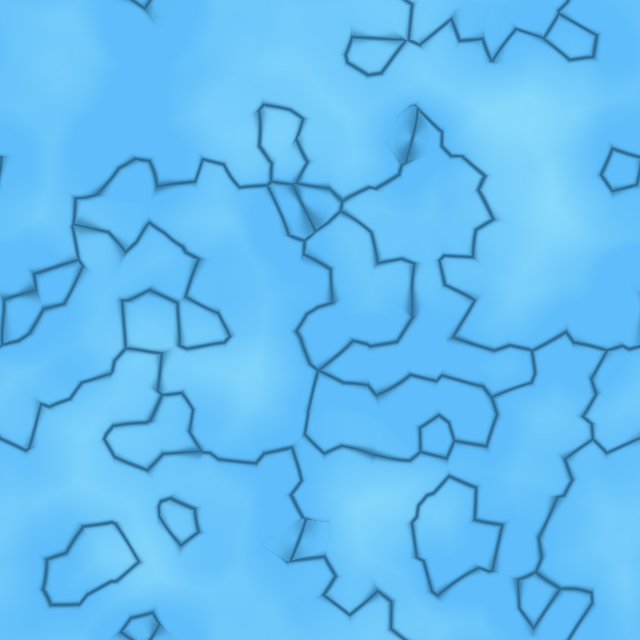
Write a WebGL 2 fragment shader that draws this texture.

```glsl
#version 300 es
precision highp float;
// Blue sheet broken by thin, soft-edged crack lines around irregular islands.
// Wrapped Voronoi cells are merged into groups; only borders between different
// groups are inked, and broad noise plus cell facets add pale light.

#define CELLS 17.0          // Voronoi cells per side
#define JITTER 0.93         // scatter of the cell seeds
#define REGION_FREQ 5.0     // size of the large merged regions
#define REGION_LEVEL 0.53   // share of the large regions
#define ISLAND_FREQ 9.0     // size of the small islands
#define ISLAND_LEVEL 0.68   // share of the small islands
#define SINGLE_SHARE 0.05   // share of one-cell islands
#define LINE_WIDTH 0.0036   // crack line, in canvas units
#define SMUDGE_WIDTH 0.0085 // soft shade beside the cracks
#define DEEP vec3(0.17, 0.42, 0.58)
#define BASE vec3(0.37, 0.742, 0.98)
#define PALE vec3(0.55, 0.865, 0.985)

uniform vec2 u_resolution;
out vec4 fragColor;

const float REACH = 2.0; // search limit, in cells

float hash(vec2 p) {
    return fract(sin(dot(p, vec2(127.1, 311.7))) * 43758.5453);
}

// Value noise that wraps on the unit square
float wrapNoise(vec2 uv, float freq, float salt) {
    vec2 p = uv * freq;
    vec2 i = floor(p);
    vec2 f = p - i;
    f = f * f * (3.0 - 2.0 * f);
    vec2 lo = mod(i, freq) + salt;
    vec2 hi = mod(i + 1.0, freq) + salt;
    return mix(mix(hash(lo), hash(vec2(hi.x, lo.y)), f.x),
               mix(hash(vec2(lo.x, hi.y)), hash(hi), f.x), f.y);
}

// Seed of a cell: position in xy, group number in z
vec3 cellSeed(vec2 cell) {
    vec2 id = mod(cell, CELLS);
    vec2 offset = vec2(hash(id + 3.7), hash(id + 41.3));
    offset = 0.5 + JITTER * (offset - 0.5);
    vec2 place = (id + offset) / CELLS;
    float region = step(REGION_LEVEL, wrapNoise(place, REGION_FREQ, 17.0));
    float island = step(ISLAND_LEVEL, wrapNoise(place, ISLAND_FREQ, 133.0));
    float single = step(1.0 - SINGLE_SHARE, hash(id + 73.9));
    return vec3(cell + offset, region + 2.0 * max(island, single));
}

float bell(float x, float width) {
    float t = x / width;
    return exp(-t * t);
}

void main() {
    vec2 uv = gl_FragCoord.xy / u_resolution;
    // A slight bend keeps the borders from being ruler straight
    vec2 bend = vec2(wrapNoise(uv, 11.0, 7.0), wrapNoise(uv, 11.0, 211.0)) - 0.5;
    vec2 p = (uv + 0.02 * bend) * CELLS;
    vec2 home = floor(p);

    // Nearest seed
    vec3 own = vec3(0.0);
    float ownDist = 1e3;
    for (int y = -2; y <= 2; y++) {
        for (int x = -2; x <= 2; x++) {
            vec3 seed = cellSeed(home + vec2(x, y));
            float d = distance(p, seed.xy);
            if (d < ownDist) {
                ownDist = d;
                own = seed;
            }
        }
    }

    // Nearest seed of any other group
    vec2 other = own.xy + vec2(REACH, 0.0);
    float otherDist = REACH;
    for (int y = -2; y <= 2; y++) {
        for (int x = -2; x <= 2; x++) {
            vec3 seed = cellSeed(home + vec2(x, y));
            float d = distance(p, seed.xy);
            if (abs(seed.z - own.z) > 0.5 && d < otherDist) {
                otherDist = d;
                other = seed.xy;
            }
        }
    }

    // Distance to the border line, and a gap that widens at narrow corners
    float facet = max(otherDist * otherDist - ownDist * ownDist, 0.0);
    float border = facet / (2.0 * max(distance(other, own.xy), 0.01)) / CELLS;
    float gap = max(max(otherDist - ownDist, 0.0) / CELLS, 0.5 * border);
    float shade = 0.35 + 0.55 * wrapNoise(uv, 13.0, 29.0);
    float ink = max(bell(border, LINE_WIDTH), shade * bell(gap, SMUDGE_WIDTH));

    // Pale glow from broad noise and cell facets
    float glow = 0.6 * wrapNoise(uv, 5.0, 59.0) + 0.4 * wrapNoise(uv, 9.0, 91.0);
    float light = clamp(1.75 * (glow - 0.5) + 0.13 * facet, 0.0, 1.0);

    vec3 color = mix(BASE, PALE, light);
    color = mix(color, DEEP, ink);
    fragColor = vec4(color, 1.0);
}
```
